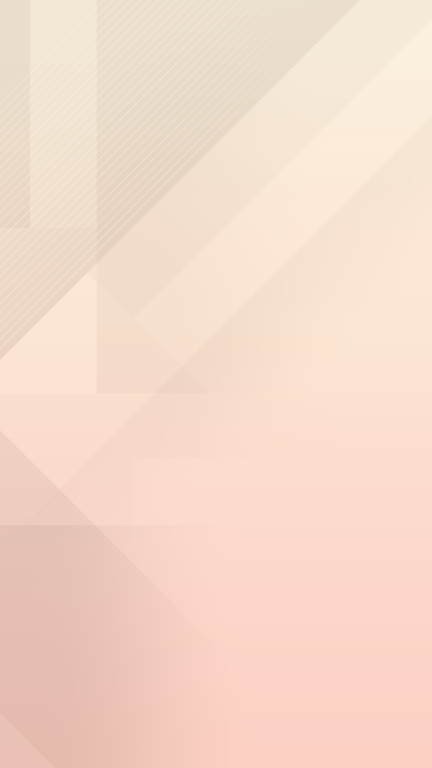
Reproduce this background procedurally as a WebGL 1 fragment shader.

```glsl
precision highp float;
// Soft cream-to-pink backdrop of overlapping translucent paper planes.
// A vertical gradient is shaded by rectangles and 45 degree half-planes,
// with fine pale pinstripes across the upper left triangle.

uniform vec2 u_resolution;

#define STRIPE_PITCH 0.0118
#define STRIPE_WIDTH 0.0019
#define STRIPE_GLOW 0.42
#define TRIANGLE_EDGE 0.469
#define BAND_START 0.589
#define BAND_END 0.714
#define CORNER_EDGE 0.560
#define PANEL_BOTTOM 0.512
#define FLOOR_TOP 0.684

const vec3 CREAM = vec3(0.984, 0.940, 0.870);
const vec3 PEACH = vec3(0.990, 0.905, 0.830);
const vec3 BLUSH = vec3(0.990, 0.850, 0.795);
const vec3 PINK = vec3(0.990, 0.818, 0.770);
const vec3 STRIPE = vec3(0.985, 0.945, 0.880);
const vec3 SHADOW = vec3(0.88, 1.0, 1.06);

// Antialiased step: 1 where value lies past the edge.
float past(float edge, float value) {
  float soft = 0.9 / u_resolution.y;
  return smoothstep(edge - soft, edge + soft, value);
}

float between(float low, float high, float value) {
  return past(low, value) * (1.0 - past(high, value));
}

// Falls from 1 to 0 as value goes from start to end.
float fade(float start, float end, float value) {
  return 1.0 - smoothstep(start, end, value);
}

vec3 shade(vec3 color, float amount) {
  return color * (1.0 - amount * SHADOW);
}

vec3 baseGradient(float depth) {
  vec3 color = mix(CREAM, PEACH, smoothstep(0.0, 0.42, depth));
  color = mix(color, BLUSH, smoothstep(0.34, 0.76, depth));
  return mix(color, PINK, smoothstep(0.68, 1.0, depth));
}

void main() {
  // Canvas heights: x from the left, depth down from the top.
  vec2 p = gl_FragCoord.xy / u_resolution.y;
  float x = p.x;
  float depth = 1.0 - p.y;
  float rising = x + depth;
  float falling = depth - x;

  vec3 color = baseGradient(depth);

  // Upright panels.
  float panel = past(0.126, x) * (1.0 - past(PANEL_BOTTOM, depth));
  color = shade(color, 0.026 * panel * fade(0.18, 0.43, x));
  color = shade(color, 0.010 * panel * past(0.241, falling));
  float ledge = past(0.173, x) * between(PANEL_BOTTOM, 0.596, depth);
  color = shade(color, 0.012 * ledge * fade(0.20, 0.46, x));
  float leftPanel = (1.0 - past(0.173, x)) * between(PANEL_BOTTOM, FLOOR_TOP, depth);
  color = shade(color, 0.010 * leftPanel);

  // Diagonal bands either side of the pale ribbon.
  float upperBand = between(TRIANGLE_EDGE, BAND_START, rising)
                  * (1.0 - past(0.241, falling));
  color = shade(color, 0.022 * upperBand);
  float lowerBand = past(BAND_END, rising) * fade(BAND_END, 0.92, rising);
  color = shade(color, 0.026 * lowerBand * fade(0.50, 0.80, depth));

  // Upper left triangle with its two side columns.
  float triangle = 1.0 - past(TRIANGLE_EDGE, rising);
  float edgeShadow = smoothstep(0.20, TRIANGLE_EDGE, rising);
  color = shade(color, triangle * (0.048 + 0.026 * edgeShadow));
  float columns = triangle * (1.0 - past(0.297, depth));
  color = shade(color, 0.030 * columns * (1.0 - past(0.039, x)));
  color = mix(color, STRIPE, 0.16 * columns * between(0.039, 0.126, x));

  // Pinstripes parallel to the triangle edge.
  float offset = abs(mod(rising, STRIPE_PITCH) - 0.5 * STRIPE_PITCH);
  float line = 1.0 - past(0.5 * STRIPE_WIDTH, offset);
  float stripes = line * between(0.125, 0.458, rising) * fade(0.22, 0.45, x);
  color = mix(color, STRIPE, STRIPE_GLOW * stripes);

  // Lower left corner planes.
  float corner = past(CORNER_EDGE, falling);
  color = shade(color, 0.052 * corner * fade(0.04, 0.34, x));
  float floorPlane = past(FLOOR_TOP, depth);
  color = shade(color, 0.058 * floorPlane * fade(0.06, 0.32, x));
  color = mix(color, BLUSH, 0.22 * past(0.928, falling));

  gl_FragColor = vec4(color, 1.0);
}
```
